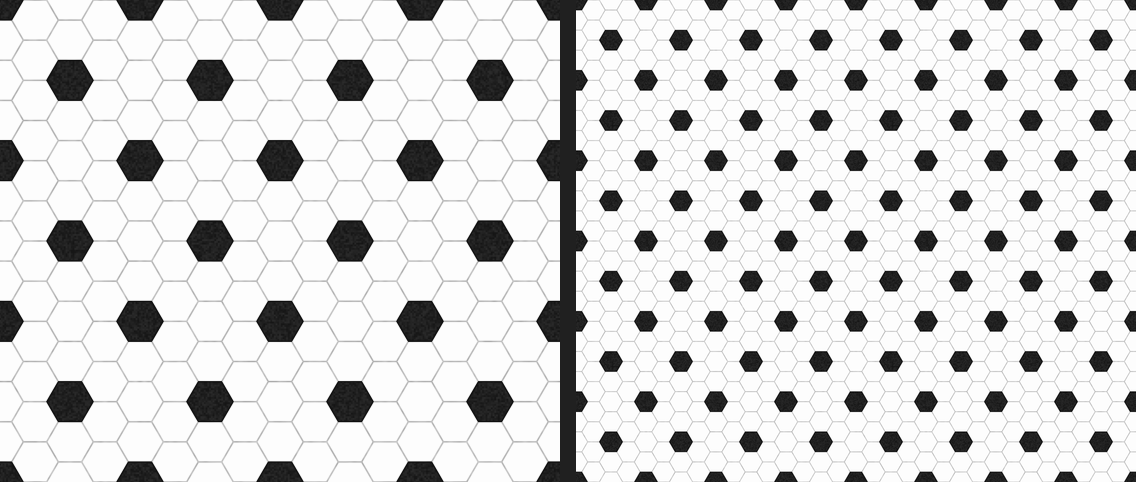
Left: one tile. Right: repeated 2 by 2.
Reproduce this pattern procedurally as a WebGL 1 fragment shader.

```glsl
precision highp float;

// Floor of flat-topped hexagon tiles: white with thin soft grey joints, and
// every eighth tile black with a darker rim and fine grain. Joints and black
// tiles are two centred lattices sharing one hexagonal norm; the noise wraps.

uniform vec2 u_resolution;

const vec2 REPEATS = vec2(4.0, 3.0);       // black-tile repeats across, down
const float TILES_PER_REPEAT = 4.0;        // columns and rows in each repeat
const float COLUMN_STEP = 0.8660254;       // column spacing, tile height = 1
const float JOINT_HALF_WIDTH = 0.036;
const float DARK_OVERHANG = 0.010;         // black spreads a little over the joint
const float RIM_WIDTH = 0.045;
const vec2 FINE_GRAIN = vec2(320.0, 275.0);    // whole noise cells per canvas
const vec2 COARSE_GRAIN = vec2(128.0, 110.0);
const float DARK_GRAIN = 0.09;
const float JOINT_WEAR = 0.35;

const vec3 WHITE = vec3(0.992);
const vec3 JOINT = vec3(0.66);
const vec3 BLACK = vec3(0.125);
const vec3 RIM = vec3(0.05);

float hash(vec2 cell) {
  vec3 q = fract(cell.xyx * vec3(0.1031, 0.1030, 0.0973));
  q += dot(q, q.yzx + 33.33);
  return fract((q.x + q.y) * q.z);
}

// Value noise that repeats after a whole number of cells.
float wrappedNoise(vec2 uv, vec2 period) {
  vec2 p = uv * period;
  vec2 i = floor(p);
  vec2 f = p - i;
  f *= f * (3.0 - 2.0 * f);
  vec2 a = mod(i, period);
  vec2 b = mod(i + 1.0, period);
  return mix(mix(hash(a), hash(vec2(b.x, a.y)), f.x),
             mix(hash(vec2(a.x, b.y)), hash(b), f.x), f.y);
}

// Equals 0.5 on the outline of a flat-topped hexagon of height 1.
float hexNorm(vec2 p) {
  p = abs(p);
  return max(p.y, p.x * COLUMN_STEP + p.y * 0.5);
}

// Signed distance to hexagons at the corners and centre of a repeating cell.
float hexLattice(vec2 p, vec2 cell) {
  vec2 corner = mod(p + 0.5 * cell, cell) - 0.5 * cell;
  vec2 centre = mod(p, cell) - 0.5 * cell;
  return min(hexNorm(corner), hexNorm(centre)) - 0.5;
}

void main() {
  vec2 uv = gl_FragCoord.xy / u_resolution;
  vec2 tiles = REPEATS * TILES_PER_REPEAT;
  vec2 p = uv * tiles * vec2(COLUMN_STEP, 1.0);
  float pixel = tiles.y / u_resolution.y;

  float tileDist = hexLattice(p, vec2(2.0 * COLUMN_STEP, 1.0));
  float darkDist = hexLattice(p, TILES_PER_REPEAT * vec2(COLUMN_STEP, 1.0));
  darkDist -= DARK_OVERHANG;

  float fine = wrappedNoise(uv, FINE_GRAIN);
  float coarse = wrappedNoise(uv, COARSE_GRAIN);

  // White tiles and their unevenly inked joints.
  float jointWidth = max(JOINT_HALF_WIDTH, pixel);
  float joint = 1.0 - smoothstep(0.0, jointWidth, -tileDist);
  vec3 color = mix(WHITE, JOINT, joint * (1.0 - JOINT_WEAR * coarse));

  // Black tiles: grainy face, darker towards the rim.
  float rim = smoothstep(-RIM_WIDTH, -0.4 * RIM_WIDTH, darkDist);
  vec3 face = BLACK + DARK_GRAIN * (fine - 0.5);
  vec3 dark = mix(face, RIM, rim);
  float darkMask = 1.0 - smoothstep(-0.6 * pixel, 0.6 * pixel, darkDist);

  gl_FragColor = vec4(mix(color, dark, darkMask), 1.0);
}
```
